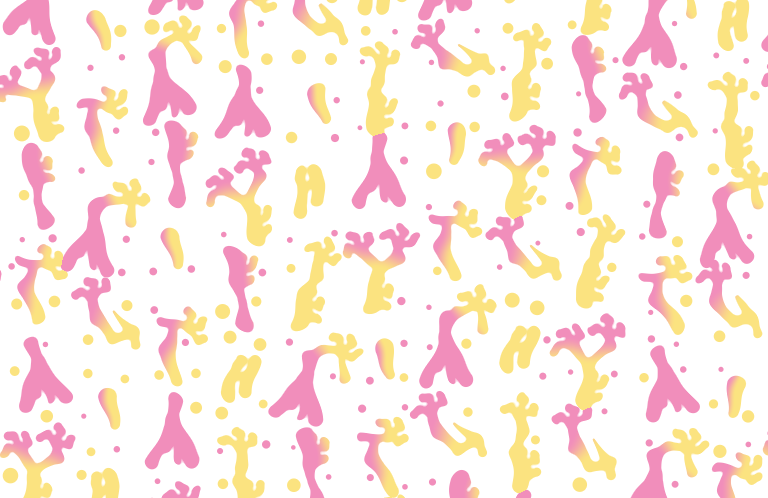
Reproduce this pattern procedurally as a Shadertoy shader.

```glsl
// Scattered organic cut-out figures and dots in pink and yellow on white.

const vec3 PINK = vec3(0.945, 0.555, 0.735);
const vec3 YELLOW = vec3(0.985, 0.89, 0.5);

float hash(vec2 c) {
    return fract(sin(dot(c, vec2(12.9898, 78.233))) * 43758.5453);
}

// Smoothly joins a tapered limb, running from s.xy to s.zw, to shape d.
float limb(float d, vec2 p, vec4 s, float ra, float rb) {
    vec2 axis = s.zw - s.xy;
    float h = clamp(dot(p - s.xy, axis) / dot(axis, axis), 0.0, 1.0);
    float e = length(p - s.xy - axis * h) - mix(ra, rb, h);
    float blend = max(1.0 - abs(d - e), 0.0);
    return min(d, e) - 0.25 * blend * blend;
}

// Three curled fingers fanning out around the aim angle.
float hand(float d, vec2 p, vec2 root, float aim) {
    for (int i = -1; i <= 1; i++) {
        float a = aim + 1.15 * float(i);
        vec2 tip = root + 2.7 * vec2(cos(a), sin(a));
        vec2 curl = tip + 1.2 * vec2(cos(a + 1.2), sin(a + 1.2));
        d = limb(d, p, vec4(root, tip), 0.6, 0.6);
        d = limb(d, p, vec4(tip, curl), 0.6, 0.9);
    }
    return d;
}

// Round head, thin neck, two broad legs with small toes between them.
float foot(vec2 p) {
    float d = limb(99.0, p, vec4(-0.2, 6.6, 0.0, 2.0), 1.5, 0.9);
    d = limb(d, p, vec4(0.0, 2.5, -3.9, -5.8), 1.0, 1.4);
    d = limb(d, p, vec4(0.0, 2.5, 4.2, -5.2), 1.2, 1.5);
    d = limb(d, p, vec4(-0.3, 0.5, -1.2, -3.4), 0.9, 0.8);
    return limb(d, p, vec4(0.6, 0.5, 1.3, -5.4), 0.9, 0.7);
}

// Distance to one figure; tint runs from pink (0) to yellow (1).
float figure(int kind, vec2 q, out float tint) {
    float d = 99.0;
    tint = 0.0;
    if (kind == 0) {            // foot
        d = foot(q);
    } else if (kind == 1) {     // cactus
        d = limb(d, q, vec4(-1.2, -8.5, -1.2, -2.0), 1.7, 1.2);
        d = limb(d, q, vec4(-1.2, -2.0, 0.2, 1.5), 1.1, 0.8);
        d = limb(d, q, vec4(0.2, 1.5, 0.5, 5.0), 1.3, 1.0);
        d = hand(d, q, vec2(-0.6, -4.8), 0.1);
        d = hand(d, q, vec2(0.5, 5.2), 1.1);
        tint = 1.0;
    } else if (kind == 2) {     // dancer
        d = limb(d, q, vec4(1.0, -7.5, -1.8, -1.0), 1.2, 1.4);
        d = limb(d, q, vec4(-1.8, -1.0, -1.0, 3.0), 1.4, 0.8);
        d = limb(d, q, vec4(-3.6, 4.0, 2.0, 3.4), 0.9, 0.7);
        d = hand(d, q, vec2(2.0, 3.4), 0.4);
        tint = smoothstep(-2.5, 1.5, q.x - 0.2 * q.y);
    } else if (kind == 3) {     // paired notes
        d = limb(d, q, vec4(-2.6, -3.5, -1.4, 2.8), 1.4, 0.8);
        d = limb(d, q, vec4(1.0, -2.4, 2.0, 3.6), 1.3, 1.3);
        d = limb(d, q, vec4(-1.4, 0.6, 1.6, 1.2), 0.7, 0.6);
        d = limb(d, q, vec4(-1.4, 2.8, -0.7, 4.0), 0.8, 1.1);
        tint = 1.0;
    } else if (kind == 4) {     // teardrop
        d = limb(d, q, vec4(0.1, 2.3, 0.5, -3.2), 1.9, 1.0);
        tint = smoothstep(-1.7, 0.5, q.x);
    } else if (kind == 5) {     // club
        d = limb(d, q, vec4(-0.2, 7.4, 0.0, 2.0), 1.6, 1.5);
        d = limb(d, q, vec4(0.0, 2.0, -0.2, -2.5), 1.4, 0.6);
        d = limb(d, q, vec4(-0.2, -2.5, 0.0, -6.8), 0.6, 1.8);
        d = hand(d, q, vec2(0.4, 4.0), 0.0);
        tint = 0.9 * smoothstep(1.0, 4.5, q.x);
    } else if (kind == 6) {     // crawler
        d = limb(d, q, vec4(-4.0, 3.6, -2.5, -1.0), 0.8, 1.3);
        d = limb(d, q, vec4(-2.5, -1.0, 1.5, -4.0), 1.3, 0.9);
        d = limb(d, q, vec4(1.5, -4.0, 5.0, -2.5), 0.9, 1.1);
        d = limb(d, q, vec4(4.6, -2.4, 1.0, 1.2), 1.1, 0.3);
        d = limb(d, q, vec4(5.0, -2.5, 6.4, -5.0), 0.6, 0.9);
        d = hand(d, q, vec2(-4.0, 3.6), 1.8);
        tint = smoothstep(-4.0, 2.0, q.x - 0.4 * q.y);
    } else if (kind == 7) {     // forked figure
        d = limb(d, q, vec4(-0.3, -8.5, 0.0, -1.0), 1.7, 0.9);
        d = limb(d, q, vec4(0.0, -1.0, -4.0, 2.5), 0.8, 1.2);
        d = limb(d, q, vec4(0.0, -1.0, 3.6, 2.6), 0.8, 1.1);
        d = limb(d, q, vec4(3.6, 2.6, 3.2, 5.0), 1.0, 0.7);
        d = hand(d, q, vec2(-4.0, 2.5), 2.1);
        d = hand(d, q, vec2(3.2, 5.0), 1.4);
        d = hand(d, q, vec2(0.0, -5.5), 0.1);
        tint = 1.0 - smoothstep(-1.0, 4.0, q.y);
    } else {                    // foot with a reaching arm
        d = foot(q + vec2(2.2, 3.5));
        d = limb(d, q, vec4(-2.4, 3.0, -0.4, 5.0), 1.2, 0.8);
        d = limb(d, q, vec4(-0.4, 5.0, 3.4, 6.0), 0.9, 0.7);
        d = limb(d, q, vec4(3.8, 5.6, 5.2, 1.2), 0.5, 1.1);
        d = hand(d, q, vec2(3.4, 6.0), 1.0);
        tint = smoothstep(2.0, 7.0, q.x + q.y);
    }
    return d;
}

// Nearest figure in staggered columns: x = distance, y = tint.
vec2 nearestFigure(vec2 p) {
    vec2 best = vec2(9.0, 0.0), size = vec2(14.0, 18.5);
    for (int i = -1; i <= 1; i++) for (int j = -1; j <= 1; j++) {
        float column = floor(p.x / size.x) + float(i);
        float shift = hash(vec2(column, 7.0));
        vec2 cell = vec2(column, floor(p.y / size.y - shift) + float(j));
        float h = hash(cell + 3.1), turn = 0.6 * hash(cell + 8.7) - 0.3;
        vec2 q = p - (cell + vec2(0.5, 0.5 + shift)) * size;
        q -= 2.0 * vec2(hash(cell + 5.3), h) - 1.0;
        if (length(q) > 14.0) continue;
        q = mat2(cos(turn), sin(turn), -sin(turn), cos(turn)) * q;
        q += 0.3 * sin(0.8 * q.yx + 6.3 * h);
        float tint, kind = mod(4.0 * cell.x + 2.0 * cell.y + floor(2.0 * h), 9.0);
        float d = figure(int(kind + 0.5), q, tint);
        if (d < best.x) best = vec2(d, tint);
    }
    return best;
}

void mainImage(out vec4 fragColor, in vec2 fragCoord) {
    float pixel = 100.0 / iResolution.y;
    vec2 p = fragCoord * pixel;
    vec2 shape = nearestFigure(p);

    // Dots sit only in the gaps left between figures.
    vec2 cell = floor(p / 7.0);
    vec2 dotAt = 7.0 * (cell + 0.3 + 0.4 * vec2(hash(cell), hash(cell + 4.2)));
    float radius = min(0.5 + 1.1 * hash(cell + 9.4), nearestFigure(dotAt).x - 0.8);
    float dotDist = radius > 0.45 ? length(p - dotAt) - radius : 9.0;
    if (dotDist < shape.x) shape = vec2(dotDist, step(0.85, radius));

    float cover = clamp(0.5 - shape.x / pixel, 0.0, 1.0);
    fragColor = vec4(mix(vec3(1.0), mix(PINK, YELLOW, shape.y), cover), 1.0);
}
```
